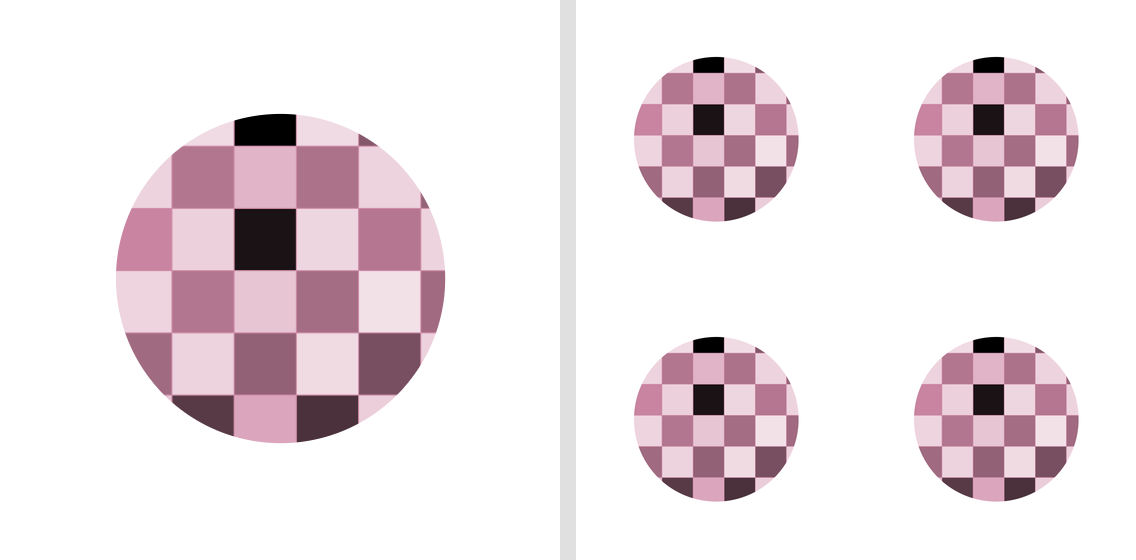
Left: one tile. Right: repeated 2 by 2.
Write a WebGL 2 fragment shader that draws this pattern.

```glsl
#version 300 es
precision highp float;
// A disc of checkered tiles on white, alternating deep plum and pale pink.
// Each tile takes its tone from its column and row, with a little hashed
// variation; thin rose seams part the tiles. The white margin tiles cleanly.

uniform vec2 u_resolution;
out vec4 fragColor;

float hash(vec2 cell) {
    vec3 h = fract(vec3(cell.xyx) * vec3(0.1031, 0.1030, 0.0973));
    h += dot(h, h.yzx + 33.33);
    return fract((h.x + h.y) * h.z);
}

// Column counts from the left and row from the top of the disc.
vec3 tileColor(float column, float row) {
    float jitter = hash(vec2(column, row) + 7.0) - 0.5;
    float middle = 1.0 - step(0.5, abs(column - 2.0));

    // Deep tiles darken towards the top, bottom and right.
    float deepTone = 0.75 - 0.05 * (row - 2.0) * (row - 2.0) - 0.03 * (column - 2.0);
    deepTone += 0.06 * jitter - 0.65 * middle * (1.0 - step(2.5, row));
    vec3 deep = vec3(1.0, 0.66, 0.80) * clamp(deepTone, 0.0, 0.8);

    // Pale tiles are pinker in the middle column and the bottom row.
    float paleTone = 0.72 - 0.4 * middle - 0.25 * step(4.5, row) + 0.25 * jitter;
    vec3 pale = mix(vec3(0.86, 0.65, 0.74), vec3(0.97, 0.93, 0.945), clamp(paleTone, 0.0, 1.0));

    return mix(deep, pale, mod(column + row, 2.0));
}

void main() {
    vec2 p = gl_FragCoord.xy / u_resolution;
    float pixel = 1.0 / min(u_resolution.x, u_resolution.y);

    // Nine tiles span the canvas width.
    vec2 grid = (p - vec2(0.307, 0.2945)) * 9.0;
    vec2 cell = floor(grid);
    vec3 color = tileColor(cell.x + 1.0, 4.0 - cell.y);

    // Seams
    vec2 toEdge = (0.5 - abs(fract(grid) - 0.5)) / 9.0;
    float seam = clamp((0.0009 - min(toEdge.x, toEdge.y)) / pixel + 0.5, 0.0, 1.0);
    color = mix(color, vec3(0.82, 0.55, 0.66), seam);

    // Disc
    float disc = length(p - vec2(0.501, 0.5026)) - 0.294;
    color = mix(color, vec3(1.0), clamp(disc / pixel + 0.5, 0.0, 1.0));

    fragColor = vec4(color, 1.0);
}
```
